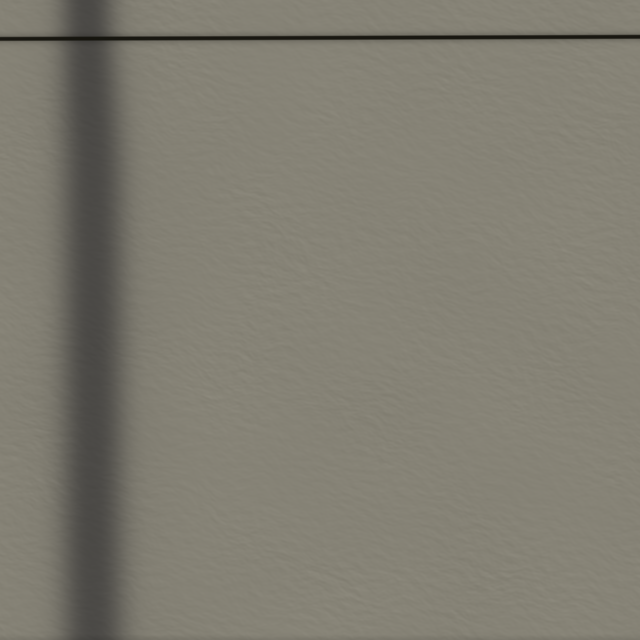
This texture is drawn by a Shadertoy shader. Its source:

```glsl
const vec3 PLASTER = vec3(0.525, 0.512, 0.463);
const vec3 SHADOW = vec3(0.295, 0.288, 0.275);
const vec3 GROOVE = vec3(0.075, 0.070, 0.045);

vec2 hashGradient(vec2 cell) {
    vec3 q = fract(cell.xyx * vec3(0.1031, 0.1030, 0.0973));
    q += dot(q, q.yzx + 33.33);
    float angle = 6.2832 * fract((q.x + q.y) * q.z);
    return vec2(cos(angle), sin(angle));
}

float gradientNoise(vec2 p) {
    vec2 i = floor(p), f = p - i;
    vec2 u = f * f * f * (f * (f * 6.0 - 15.0) + 10.0);
    vec2 e = vec2(1.0, 0.0);
    float a = dot(hashGradient(i), f);
    float b = dot(hashGradient(i + e.xy), f - e.xy);
    float c = dot(hashGradient(i + e.yx), f - e.yx);
    float d = dot(hashGradient(i + e.xx), f - e.xx);
    return mix(mix(a, b, u.x), mix(c, d, u.x), u.y);
}

// Layered height field, stretched along a shallow descending diagonal
float grainHeight(vec2 uv) {
    vec2 bend = vec2(gradientNoise(uv * 11.0), gradientNoise(uv * 13.0 + 40.0));
    vec2 p = uv + 0.012 * bend;
    p = vec2(p.x - 0.3 * p.y, p.y + 0.3 * p.x) * vec2(42.0, 85.0);
    float height = 0.0, amplitude = 0.55;
    for (int octave = 0; octave < 3; octave++) {
        height += amplitude * gradientNoise(p);
        p = p * 1.83 + 17.3;
        amplitude *= 0.55;
    }
    return height;
}

// Lit from above and slightly to the right
float relief(vec2 uv, float reach) {
    vec2 offset = reach * vec2(0.5, 1.0);
    return grainHeight(uv - offset) - grainHeight(uv + offset);
}

float gaussian(float d, float width) {
    return exp(-d * d / (2.0 * width * width));
}

// Soft vertical band with a dense core and a faint wide skirt
float bandShade(vec2 uv) {
    float top = smoothstep(0.72, 1.0, uv.y);
    float centre = 0.145 - 0.009 * top + 0.0015 * gradientNoise(vec2(uv.y * 5.0, 3.5));
    float width = mix(0.034, 0.029, top);
    float d = uv.x - centre;
    float core = exp(-pow(abs(d) / (1.45 * width), 2.5));
    return 0.88 * core + 0.12 * gaussian(d, 2.2 * width);
}

float lineMask(float d, float halfWidth, float blur) {
    return 1.0 - smoothstep(halfWidth - blur, halfWidth + blur, abs(d));
}

void mainImage(out vec4 fragColor, in vec2 fragCoord) {
    vec2 uv = fragCoord / iResolution.xy;
    float pixel = 1.0 / iResolution.y;

    // Base tone and broad mottling
    float shade = bandShade(uv);
    vec3 color = mix(PLASTER, SHADOW, shade);
    color *= 1.0 + 0.014 * gradientNoise(uv * vec2(5.0, 7.0));

    // Fine embossed grain with uneven strength
    float strength = 0.75 + 0.6 * gradientNoise(uv * 6.0 + 9.0);
    color += 0.045 * strength * (1.0 - 0.55 * shade) * relief(uv, 0.0016);

    // Faint dark lower rim
    color *= 1.0 - 0.08 * (1.0 - smoothstep(0.0, 0.01, uv.y));

    // Slightly tilted groove with a soft contact shadow
    float d = uv.y - mix(0.9392, 0.9425, uv.x);
    color *= 1.0 - 0.18 * gaussian(d, 0.0055);
    color = mix(color, GROOVE, 0.94 * lineMask(d, 0.0030, max(0.0014, pixel)));

    fragColor = vec4(color, 1.0);
}
```
